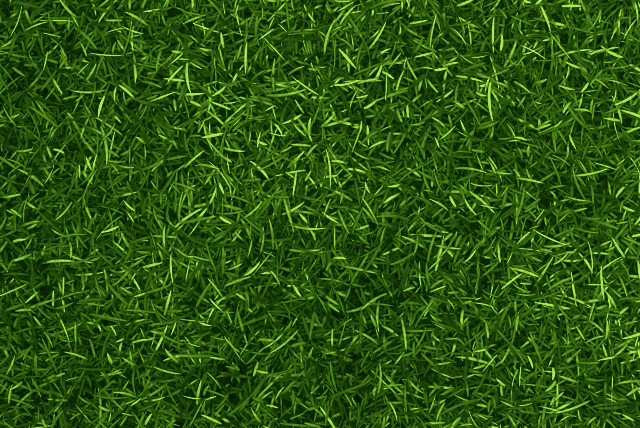
Write a WebGL 1 fragment shader that draws this texture.

```glsl
precision highp float;
// Dense lawn seen from above: layered, curved grass blades over dark gaps.
uniform vec2 u_resolution;

// Lengths are fractions of the canvas height.
const int LAYERS = 20;
const float CELL_DEEP = 0.036;     // blade spacing in the lowest layer
const float CELL_TOP = 0.056;      // blade spacing in the top layer
const float BLADE_WIDTH = 0.0030;  // typical half width
const float BLADE_BEND = 0.16;     // curvature, in cells
const float SHADOW_WIDTH = 0.0055;
const float SHADOW_DEPTH = 0.22;
const float TONE_MEAN = 0.56;
const float TONE_SPREAD = 0.88;    // variation from blade to blade
const float DEPTH_GAIN = 0.42;     // upper blades catch more light
const float PATCH_GAIN = 0.34;     // broad light and dark areas
const float GRAIN_GAIN = 0.14;

const vec3 GAP = vec3(0.01, 0.07, 0.00);
const vec3 SHADE = vec3(0.03, 0.13, 0.01);
const vec3 DEEP_GREEN = vec3(0.09, 0.23, 0.02);
const vec3 MID_GREEN = vec3(0.16, 0.34, 0.04);
const vec3 LEAF_GREEN = vec3(0.26, 0.46, 0.07);
const vec3 LIGHT_GREEN = vec3(0.38, 0.60, 0.13);
const vec3 TIP_GREEN = vec3(0.54, 0.77, 0.21);
const vec3 GLINT = vec3(0.68, 0.90, 0.32);

vec4 hash4(vec2 p) {
  vec4 d = vec4(dot(p, vec2(127.1, 311.7)), dot(p, vec2(269.5, 183.3)),
                dot(p, vec2(419.2, 371.9)), dot(p, vec2(97.3, 157.7)));
  return fract(sin(d) * 43758.5453);
}

float valueNoise(vec2 p) {
  vec2 i = floor(p);
  vec2 f = fract(p);
  f = f * f * (3.0 - 2.0 * f);
  float low = mix(hash4(i).x, hash4(i + vec2(1.0, 0.0)).x, f.x);
  float high = mix(hash4(i + vec2(0.0, 1.0)).x, hash4(i + 1.0).x, f.x);
  return mix(low, high, f.y);
}

// Maps a tone to the greens, spaced by the area each one covers.
vec3 grassColor(float t) {
  vec3 c = mix(GAP, SHADE, smoothstep(-0.05, 0.055, t));
  c = mix(c, DEEP_GREEN, clamp((t - 0.055) / 0.17, 0.0, 1.0));
  c = mix(c, MID_GREEN, clamp((t - 0.225) / 0.235, 0.0, 1.0));
  c = mix(c, LEAF_GREEN, clamp((t - 0.46) / 0.23, 0.0, 1.0));
  c = mix(c, LIGHT_GREEN, clamp((t - 0.69) / 0.18, 0.0, 1.0));
  c = mix(c, TIP_GREEN, clamp((t - 0.87) / 0.10, 0.0, 1.0));
  return mix(c, GLINT, clamp((t - 0.97) / 0.13, 0.0, 1.0));
}

// Paints one layer of blades, with soft shadows, over the tone below.
float paintLayer(float tone, vec2 p, float layer, float patchTone, float pixel) {
  float depth = layer / float(LAYERS - 1);
  float cell = mix(CELL_DEEP, CELL_TOP, depth);
  float turn = layer * 1.37;
  mat2 spin = mat2(cos(turn), sin(turn), -sin(turn), cos(turn));
  vec2 q = spin * p / cell + layer * 7.31;
  vec2 home = floor(q);
  for (int y = -1; y <= 1; y++) {
    for (int x = -1; x <= 1; x++) {
      vec2 id = home + vec2(float(x), float(y));
      vec4 place = hash4(id + layer * 17.0);
      vec4 look = hash4(id + layer * 17.0 + 53.7);

      // Blade frame: u runs from root (-1) to tip (1).
      float angle = 6.28319 * place.z;
      vec2 along = vec2(cos(angle), sin(angle));
      vec2 d = q - id - place.xy;
      float halfLength = mix(0.28, 0.92, place.w * place.w);
      float u = dot(d, along) / halfLength;
      float bend = BLADE_BEND * (look.x - 0.5) * 2.0 * halfLength;
      float side = dot(d, vec2(-along.y, along.x)) - bend * (u * u - 0.3);
      float dist = abs(side) * cell;

      float taper = (1.0 - 0.65 * u * u) * (1.0 - 0.2 * u);
      float width = BLADE_WIDTH * mix(0.6, 1.3, look.y) * max(taper, 0.0);
      float ends = 1.0 - smoothstep(0.82, 1.0, abs(u));
      float cover = ends * clamp((width - dist) / pixel + 0.5, 0.0, 1.0);
      float shadow = ends * (1.0 - smoothstep(width, width + SHADOW_WIDTH, dist));

      float bladeTone = TONE_MEAN + TONE_SPREAD * (look.z - 0.5)
        + DEPTH_GAIN * (depth - 0.6) + patchTone
        + 0.10 * u + 0.08 * (0.5 - dist / BLADE_WIDTH);
      tone *= 1.0 - SHADOW_DEPTH * shadow;
      tone = mix(tone, max(bladeTone, 0.0), cover);
    }
  }
  return tone;
}

void main() {
  vec2 p = gl_FragCoord.xy / u_resolution.y;
  float pixel = 1.0 / u_resolution.y;
  float broad = 0.6 * valueNoise(p * 3.2 + 4.0) + 0.4 * valueNoise(p * 9.0 + 21.0);
  float patchTone = PATCH_GAIN * (broad - 0.5);

  float tone = 0.12;
  for (int i = 0; i < LAYERS; i++) {
    tone = paintLayer(tone, p, float(i), patchTone, pixel);
  }
  tone += GRAIN_GAIN * (valueNoise(p * 170.0) - 0.5);
  gl_FragColor = vec4(grassColor(tone), 1.0);
}
```
